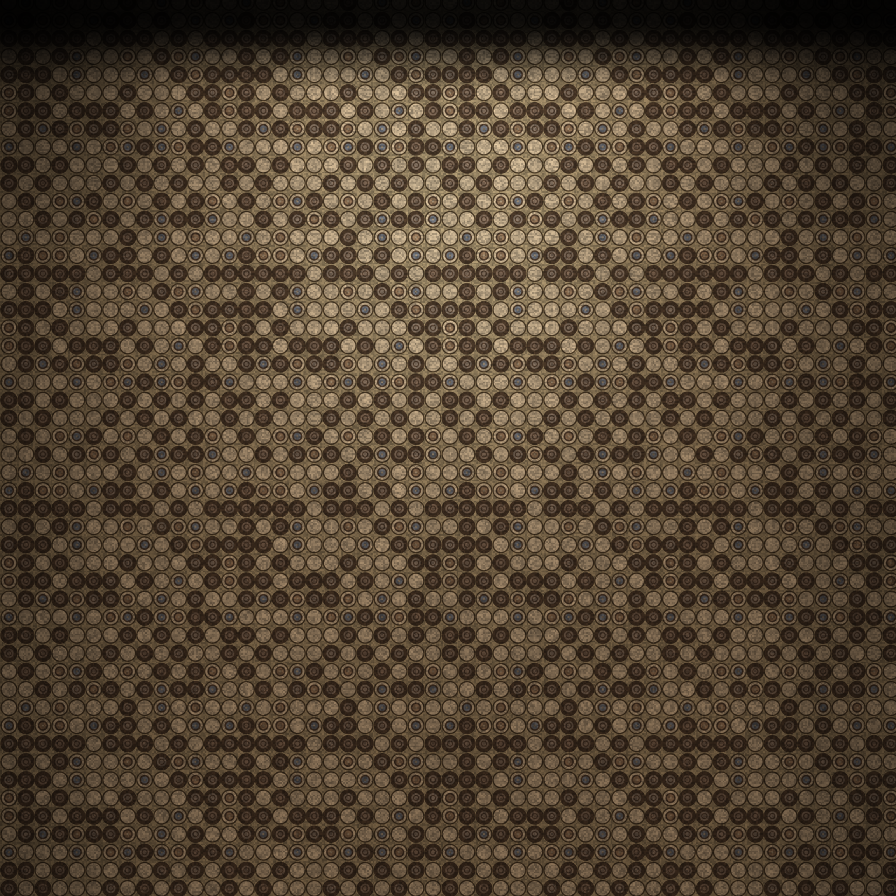
Reproduce this pattern procedurally as a Shadertoy shader.

```glsl
// A wall of small woven discs under a soft spotlight falling from above.
// A grid of circles takes its kind (plain, dark, ringed) from a hash that
// repeats every 13 cells; grain, glow and a dark top band are laid over it.

float hash(vec2 p) {
    return fract(sin(dot(p, vec2(127.1, 311.7))) * 43758.5453);
}

float noise(vec2 p) {
    vec2 i = floor(p), f = fract(p);
    f = f * f * (3.0 - 2.0 * f);
    return mix(mix(hash(i), hash(i + vec2(1, 0)), f.x),
               mix(hash(i + vec2(0, 1)), hash(i + vec2(1, 1)), f.x), f.y);
}

// Soft-edged filled disc and ring, given the distance from the centre
float disc(float r, float radius, float aa) {
    return 1.0 - smoothstep(radius - aa, radius + aa, r);
}

float ring(float r, float radius, float halfWidth, float aa) {
    return 1.0 - smoothstep(halfWidth - aa, halfWidth + aa, abs(r - radius));
}

vec3 discColor(vec2 grid, float aa) {
    vec2 tile = mod(floor(grid), 13.0);
    float r = length((fract(grid) - 0.5) * vec2(1.0, 1.066));
    float kind = hash(tile + 3.0);
    float shade = hash(tile + 41.0);

    // A checker bias scatters the dark discs and keeps them from clumping
    float checker = mod(tile.x + tile.y, 2.0);
    float darkShare = mix(0.16, 0.66, checker);

    // Light ground, olive outline, plain disc
    vec3 outline = vec3(0.24, 0.19, 0.125);
    vec3 plain = vec3(0.60, 0.535, 0.435) * (0.95 + 0.1 * shade);
    vec3 col = mix(vec3(0.50, 0.44, 0.33), outline, disc(r, 0.50, aa));
    col = mix(col, plain, disc(r, 0.425, aa));

    if (kind < darkShare) {
        // Dark disc with a paler, ringed heart
        vec3 heart = mix(vec3(0.39, 0.32, 0.26), vec3(0.42, 0.37, 0.32), shade);
        col = mix(col, vec3(0.235, 0.18, 0.13), disc(r, 0.50, aa));
        col = mix(col, heart, disc(r, 0.28, aa));
        col = mix(col, vec3(0.25, 0.19, 0.14), ring(r, 0.15, 0.03, aa));
    } else if (kind < darkShare + 0.18) {
        // Ringed disc with a blue-grey or rust centre
        vec3 centre = shade < 0.45 ? vec3(0.34, 0.35, 0.37) : vec3(0.45, 0.36, 0.27);
        col = mix(col, vec3(0.25, 0.19, 0.14), disc(r, 0.30, aa));
        col = mix(col, centre, disc(r, 0.21, aa));
        col = mix(col, plain * 0.8, disc(r, 0.06, aa));
    }
    return col;
}

void mainImage(out vec4 fragColor, in vec2 fragCoord) {
    vec2 uv = fragCoord / iResolution.xy;

    // Disc grid, with rows counted from the top
    vec2 grid = vec2(uv.x * 52.82 - 0.027, (1.0 - uv.y) * 49.55 - 0.629);
    float aa = 0.6 * 52.82 / iResolution.x;
    vec3 col = discColor(grid, aa);

    // Woven grain and faint broad stains
    float grain = hash(floor(uv * 512.0)) * 0.65 + noise(uv * 300.0) * 0.35;
    col *= 0.73 + 0.54 * grain;
    col *= 0.97 + 0.06 * noise(uv * vec2(14.0, 6.0));

    // Spotlight over a dim wall, weaker to the sides and upper corners
    vec2 d = uv - vec2(0.5, 0.77);
    float side = abs(d.x);
    float glow = exp(-dot(d * d, vec2(10.0, 7.0)));
    float light = 0.67 + 0.52 * glow;
    light *= 1.0 - 0.20 * smoothstep(0.25, 0.5, side);
    light *= 1.0 - 0.42 * smoothstep(0.2, 0.5, side) * smoothstep(0.65, 1.0, uv.y);
    light *= 1.0 - 0.10 * (1.0 - smoothstep(0.0, 0.25, uv.y)) * smoothstep(0.2, 0.5, side);

    // Shadow band along the top edge
    light *= 1.0 - 0.92 * smoothstep(0.89, 0.98, uv.y);

    // Warmer tone away from the glow
    col *= light * mix(vec3(1.06, 0.98, 0.92), vec3(1.0, 1.0, 1.0), glow);
    fragColor = vec4(clamp(col, 0.0, 1.0), 1.0);
}
```
